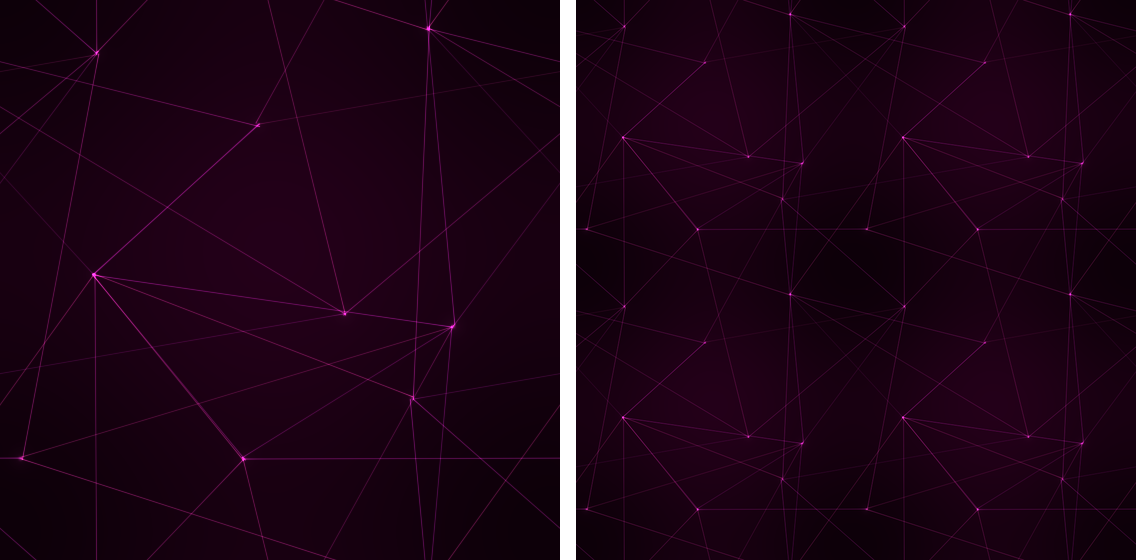
Left: one tile. Right: repeated 2 by 2.
A WebGL 1 fragment shader for this background:

```glsl
precision highp float;

// A web of hair-thin magenta threads strung between glowing knots on a dark plum glow.
// Knots sit on a jittered grid that wraps; each sends threads to knots up to two
// cells away, so every thread leaving one edge comes back at the opposite one.

#define GRID 3.0            // knots per side, a whole number so the web tiles
#define LINKS 3             // threads sent out by each knot
#define SEED 4.0            // picks another arrangement
#define JITTER 0.8          // how far knots stray inside their cells
#define FRAY 0.007          // scatter of thread ends around a knot
#define THREAD_WIDTH 0.0011
#define THREAD_GAIN 0.30
#define KNOT_GAIN 0.40
#define GLOW_CENTER vec2(0.49, 0.55)
#define EDGE_COLOR vec3(0.050, 0.0, 0.034)
#define GLOW_COLOR vec3(0.138, 0.0, 0.097)

uniform vec2 u_resolution;

const float PI = 3.14159265;

// Two random values per cell and salt, repeating every GRID cells.
vec2 wrappedHash(vec2 cell, float salt) {
    vec3 key = vec3(floor(mod(cell + 0.5, GRID)), salt + SEED);
    vec2 phase = vec2(dot(key, vec3(127.1, 311.7, 74.7)),
                      dot(key, vec3(269.5, 183.3, 246.1)));
    return fract(sin(phase) * 43758.545);
}

// Knot position in canvas units.
vec2 knotPosition(vec2 cell) {
    vec2 stray = (wrappedHash(cell, 0.0) - 0.5) * JITTER;
    return (cell + 0.5 + stray) / GRID;
}

// Brightness of one soft-edged thread, livelier close to its ends.
float threadLight(vec2 p, vec2 a, vec2 b, float pixel) {
    vec2 span = b - a;
    float t = clamp(dot(p - a, span) / dot(span, span), 0.0, 1.0);
    float dist = length(p - a - span * t);
    float width = max(THREAD_WIDTH, 0.55 * pixel);
    float profile = exp(-dist * dist / (width * width)) * THREAD_WIDTH / width;
    float endDist = min(t, 1.0 - t) * length(span);
    float fade = 0.8 + 0.4 * abs(t - 0.5) + 0.9 * exp(-endDist / 0.012);
    return profile * fade;
}

// Small bright core with a faint halo.
float knotLight(float dist) {
    return exp(-dist * dist / 0.000012) + 0.22 * exp(-dist / 0.010);
}

// All threads starting at one knot.
vec3 threadsFrom(vec2 cell, vec2 knot, vec2 p, float pixel) {
    vec3 light = vec3(0.0);
    for (int k = 0; k < LINKS; k++) {
        float id = float(k);
        vec2 aim = wrappedHash(cell, 1.0 + id);
        vec2 look = wrappedHash(cell, 11.0 + id);
        vec2 frayA = (wrappedHash(cell, 21.0 + id) - 0.5) * FRAY;
        vec2 frayB = (wrappedHash(cell, 31.0 + id) - 0.5) * FRAY;

        // Spread the aims over a half turn so threads seldom coincide.
        float angle = (id + aim.x) / float(LINKS) * PI;
        float reach = mix(1.3, 2.45, aim.y);
        vec2 hop = floor(reach * vec2(cos(angle), sin(angle)) + 0.5);

        vec2 target = knotPosition(cell + hop);
        vec3 tint = mix(vec3(1.0, 0.24, 0.68), vec3(0.92, 0.16, 0.94), look.x);
        float strength = mix(0.35, 1.1, look.y);
        light += tint * strength
               * threadLight(p, knot + frayA, target + frayB, pixel);
    }
    return light * THREAD_GAIN;
}

// Broad glow that falls off towards the borders and wraps.
vec3 backdrop(vec2 p) {
    vec2 wave = cos(2.0 * PI * (p - GLOW_CENTER));
    return mix(EDGE_COLOR, GLOW_COLOR, 0.5 + 0.25 * (wave.x + wave.y));
}

void main() {
    vec2 p = gl_FragCoord.xy / u_resolution;
    float pixel = 1.0 / min(u_resolution.x, u_resolution.y);
    vec2 home = floor(p * GRID);
    vec3 color = backdrop(p);

    // Threads span at most two cells, so this neighbourhood holds them all.
    for (int y = -2; y <= 2; y++) {
        for (int x = -2; x <= 2; x++) {
            vec2 cell = home + vec2(float(x), float(y));
            vec2 knot = knotPosition(cell);
            float power = mix(0.3, 1.0, wrappedHash(cell, 41.0).x);
            color += threadsFrom(cell, knot, p, pixel);
            color += vec3(1.0, 0.25, 0.85) * KNOT_GAIN * power
                   * knotLight(length(p - knot));
        }
    }
    gl_FragColor = vec4(min(color, 1.0), 1.0);
}
```
